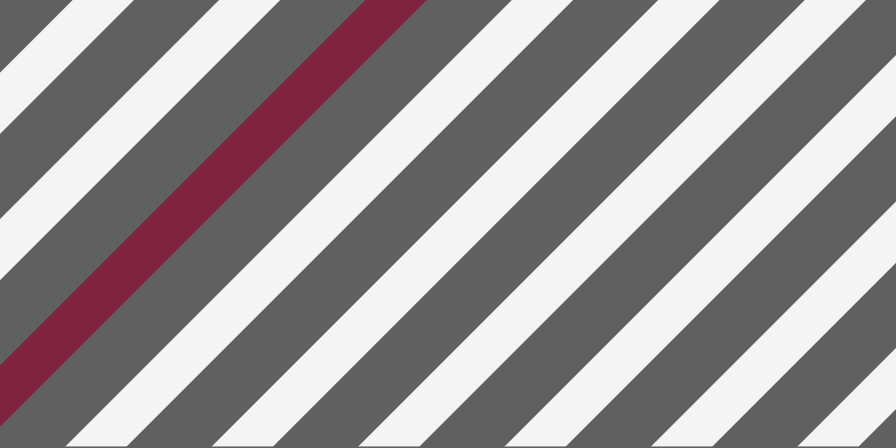
Write a WebGL 2 fragment shader that draws this pattern.

```glsl
#version 300 es
precision highp float;
// Diagonal white stripes on grey, with one stripe in wine red.

uniform vec2 u_resolution;
out vec4 fragColor;

const vec3 GREY  = vec3(0.378, 0.378, 0.378);
const vec3 WHITE = vec3(0.957, 0.957, 0.957);
const vec3 WINE  = vec3(0.502, 0.139, 0.245);

// Lengths are fractions of the canvas height, stripes measured along the top edge.
const float PERIOD       = 0.3268;
const float FIRST_CENTER = 0.2305;
const float STRIPE_WIDTH = 0.1368;
const float WINE_INDEX   = 2.0;    // stripe counted from the upper left
const float BOTTOM_EDGE  = 0.0035; // thin grey strip under the stripes

// Pixel coverage of a shape from its signed distance.
float coverage(float dist, float pixel) {
    return clamp(0.5 - dist / pixel, 0.0, 1.0);
}

void main() {
    float pixel = 1.0 / u_resolution.y;
    vec2 pos = gl_FragCoord.xy * pixel;

    // Position across the stripes, split into index and offset from the center.
    float across = pos.x + 1.0 - pos.y - FIRST_CENTER;
    float index = floor(across / PERIOD + 0.5);
    float offset = across - index * PERIOD;

    // Perpendicular distance to the 45 degree stripe.
    float dist = (abs(offset) - 0.5 * STRIPE_WIDTH) * inversesqrt(2.0);
    float stripe = coverage(dist, pixel);
    stripe *= coverage(BOTTOM_EDGE - pos.y, pixel);

    vec3 stripeColor = abs(index - WINE_INDEX) < 0.5 ? WINE : WHITE;
    fragColor = vec4(mix(GREY, stripeColor, stripe), 1.0);
}
```
